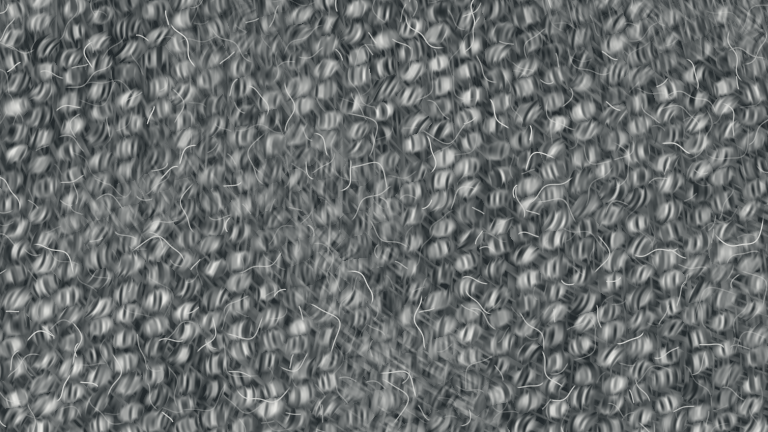
This texture is drawn by a Shadertoy shader. Its source:

```glsl
#define COLUMNS 27.0
#define ROWS 18.0
#define ROW_RISE 0.6
#define TUFT_RADIUS vec2(0.035, 0.025)
#define FIBRE_DENSITY vec2(150.0, 30.0)
#define FIBRE_CONTRAST 0.95
#define HAIR_CELLS 9.0
#define HAIR_WIDTH 0.0015
#define HAIR_LAYERS 3
#define FELT_AMOUNT 0.65
#define DARK_WOOL vec3(0.14, 0.165, 0.175)
#define LIGHT_WOOL vec3(0.90, 0.90, 0.885)

vec3 hash3(vec2 p) {
    vec3 q = fract(vec3(p.xyx) * vec3(0.1031, 0.1030, 0.0973));
    q += dot(q, q.yxz + 33.33);
    return fract((q.xxy + q.yzz) * q.zyx);
}

float noise(vec2 p) {
    vec2 i = floor(p), f = fract(p);
    f = f * f * (3.0 - 2.0 * f);
    float low = mix(hash3(i).x, hash3(i + vec2(1, 0)).x, f.x);
    float high = mix(hash3(i + vec2(0, 1)).x, hash3(i + vec2(1, 1)).x, f.x);
    return mix(low, high, f.y);
}

vec2 rotate(vec2 p, float angle) {
    float c = cos(angle), s = sin(angle);
    return vec2(c * p.x - s * p.y, s * p.x + c * p.y);
}

// Fine curved strands, brightest along their middle
float fibres(vec2 p, float angle, float bend, vec2 seed) {
    vec2 q = rotate(p, angle);
    q.x += bend * q.y * q.y;
    return noise(q * FIBRE_DENSITY + seed);
}

// Woven tufts on a sheared lattice: x is coverage, y is strand brightness
vec2 tufts(vec2 uv, vec2 aspect) {
    vec2 grid = vec2(COLUMNS, ROWS);
    vec2 g = uv * grid;
    vec2 nearest = vec2(0), seed = vec2(0);
    float best = 9.0;
    for (int i = -1; i <= 1; i++)
    for (int j = -1; j <= 1; j++) {
        float column = floor(g.x) + float(i);
        float shift = ROW_RISE * column;
        float row = floor(g.y - shift) + float(j);
        vec3 rnd = hash3(vec2(column, row) + 70.0);
        vec2 centre = vec2(column, row + shift) + 0.5 + (rnd.xy - 0.5) * 0.28;
        vec2 d = (g - centre) / grid * aspect;
        vec2 skewed = vec2(d.x, d.y - 0.25 * d.x);
        float r = length(skewed / TUFT_RADIUS) * mix(0.9, 1.12, rnd.z);
        if (r < best) {
            best = r;
            nearest = d;
            seed = vec2(column, row);
        }
    }
    vec3 rnd = hash3(seed + 19.0);
    float strand = fibres(nearest, (rnd.x - 0.35) * 0.9, (rnd.y - 0.5) * 22.0, seed * 17.0);
    float cover = 1.0 - smoothstep(0.65, 1.15, best + (strand - 0.5) * 0.5);
    return vec2(cover, strand + (rnd.z - 0.5) * 0.16);
}

// Loose hairs: bent, wavy strokes scattered one per cell and layer
float hairs(vec2 p, float pixel) {
    float total = 0.0;
    for (int layer = 0; layer < HAIR_LAYERS; layer++) {
        vec2 q = p * HAIR_CELLS + float(layer) * vec2(31.37, 17.71);
        for (int i = -1; i <= 1; i++)
        for (int j = -1; j <= 1; j++) {
            vec2 cell = floor(q) + vec2(i, j);
            vec3 place = hash3(cell + 5.0);
            vec3 form = hash3(cell + 143.0);
            vec2 d = rotate(q - cell - 0.1 - 0.8 * place.xy, place.z * 6.283);
            float reach = mix(0.15, 0.6, form.x * form.x);
            float bend = (form.y - 0.5) * 3.2;
            float phase = form.z * 40.0;
            float curve = bend * d.x * d.x + 0.05 * sin(d.x * 9.0 + phase);
            float slope = 2.0 * bend * d.x + 0.45 * cos(d.x * 9.0 + phase);
            float gap = abs(d.y - curve) / sqrt(1.0 + slope * slope) / HAIR_CELLS;
            float line = clamp((HAIR_WIDTH - gap) / pixel + 0.5, 0.0, 1.0);
            line *= 1.0 - smoothstep(0.8 * reach, reach, abs(d.x));
            total = max(total, line * mix(0.2, 0.95, form.z * form.z));
        }
    }
    return total;
}

void mainImage(out vec4 fragColor, in vec2 fragCoord) {
    vec2 uv = fragCoord / iResolution.xy;
    vec2 aspect = vec2(iResolution.x / iResolution.y, 1.0);
    vec2 p = uv * aspect;

    // Shadowed ground with crossing fuzz
    float fuzz = max(fibres(p, 0.5, 0.3, vec2(9.0)), fibres(p, -0.7, -0.3, vec2(51.0)));
    float ground = 0.13 + 0.5 * (fuzz - 0.5);

    // Bright tufts over the ground
    vec2 tuft = tufts(uv, aspect);
    float tone = mix(ground, 0.49 + FIBRE_CONTRAST * (tuft.y - 0.5), tuft.x);

    // Worn patches where matted fuzz hides the weave
    float worn = smoothstep(0.4, 0.75, noise(rotate(p, -0.5) * vec2(2.6, 4.0) + 3.7));
    float matted = 0.34 + 0.65 * (fuzz - 0.6) + 0.35 * (tuft.y - 0.5);
    tone = mix(tone, matted, worn * FELT_AMOUNT);
    tone += 0.1 * (noise(p * 9.0 + 23.0) - 0.5);

    // Loose hairs on top
    tone = mix(tone, 0.92, hairs(p, 1.0 / iResolution.y));
    fragColor = vec4(mix(DARK_WOOL, LIGHT_WOOL, clamp(tone, 0.0, 1.0)), 1.0);
}
```
